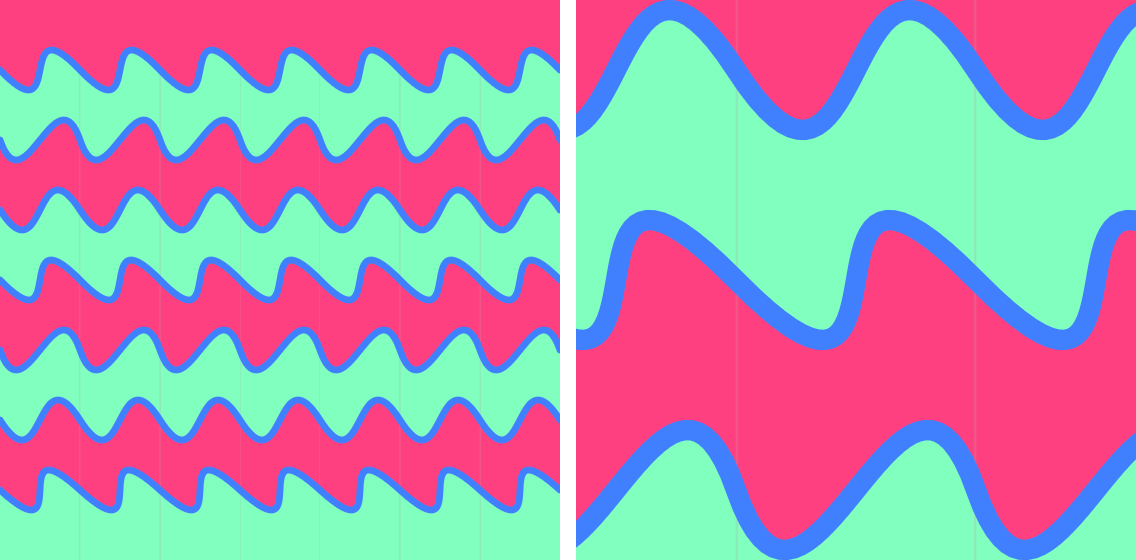
Left: the whole. Right: its middle third, enlarged.
Reproduce this pattern procedurally as a Shadertoy shader.

```glsl
// Seven stacked rows of outlined waves, alternating two fills. Each wave is a
// repeated S-shaped cubic Bezier whose lean differs per row; the outline is a
// distance to the curve, and faint hairline seams show where columns abut.

const vec3 PINK = vec3(1.0, 0.25, 0.5);
const vec3 MINT = vec3(0.5, 1.0, 0.75);
const vec3 BLUE = vec3(0.25, 0.5, 1.0);

const float COLUMNS = 7.0;
const int ROWS = 7;
const float HANDLE_HEIGHT = 0.866;   // control point height, in cell widths
const float LINE_WIDTH = 0.085;      // in cell widths
const float SEAM_GRID = 768.0;       // seams are one step of this grid wide
const int SEGMENTS = 36;

// Horizontal reach of the Bezier handles, top row first: larger leans more.
const float REACH[ROWS] = float[](0.83, 0.30, 0.56, 0.85, 0.30, 0.55, 0.955);

// Point on one wave from (0,0) to (1,0), trough first.
vec2 wavePoint(float t, float reach) {
    float s = 1.0 - t;
    float x = 3.0 * t * s * (s * reach + t * (1.0 - reach)) + t * t * t;
    return vec2(x, -3.0 * HANDLE_HEIGHT * t * s * (s - t));
}

// Height of the wave at x, found by bisection since x(t) is monotonic.
float waveHeight(float x, float reach) {
    float lo = 0.0, hi = 1.0;
    for (int i = 0; i < 18; i++) {
        float mid = 0.5 * (lo + hi);
        if (wavePoint(mid, reach).x < x) lo = mid; else hi = mid;
    }
    return wavePoint(0.5 * (lo + hi), reach).y;
}

float segmentDistance(vec2 p, vec2 a, vec2 b) {
    vec2 ab = b - a;
    return length(p - a - ab * clamp(dot(p - a, ab) / dot(ab, ab), 0.0, 1.0));
}

// Distance to the row's curve, which ends in round caps at the canvas sides.
float waveDistance(vec2 p, float reach) {
    float nearest = 1e3;
    float cell = floor(p.x);
    for (float n = -1.0; n <= 1.0; n++) {
        float column = cell + n;
        if (column < 0.0 || column >= COLUMNS) continue;
        vec2 q = p - vec2(column, 0.0);
        vec2 a = vec2(0.0);
        for (int i = 1; i <= SEGMENTS; i++) {
            vec2 b = wavePoint(float(i) / float(SEGMENTS), reach);
            nearest = min(nearest, segmentDistance(q, a, b));
            a = b;
        }
    }
    return nearest;
}

// Share of the layer beneath that leaks through at a column boundary.
float seamLeak(float x, float pixel) {
    float k = round(x * COLUMNS);
    if (k < 1.0 || k >= COLUMNS) return 0.0;
    float edge = k * SEAM_GRID / COLUMNS;
    float left = floor(edge) / SEAM_GRID;
    float right = left + 1.0 / SEAM_GRID;
    float overlap = min(right, x + 0.5 * pixel) - max(left, x - 0.5 * pixel);
    float f = fract(edge);
    return f * (1.0 - f) * max(overlap, 0.0) / pixel;
}

void mainImage(out vec4 fragColor, in vec2 fragCoord) {
    vec2 uv = fragCoord / iResolution.xy;

    // Nearest row, counted from the top, and position in cell widths
    float spacing = 1.0 / float(ROWS + 1);
    float row = clamp(round((1.0 - uv.y) / spacing), 1.0, float(ROWS));
    float reach = REACH[int(row) - 1];
    vec2 p = vec2(uv.x, uv.y - 1.0 + row * spacing) * COLUMNS;

    // Fill alternates with the number of waves above this point
    float layer = row - step(waveHeight(fract(p.x), reach), p.y);
    bool isMint = mod(layer, 2.0) > 0.5;
    vec3 color = isMint ? MINT : PINK;
    vec3 beneath = isMint ? PINK : MINT;
    if (layer > 0.5) color = mix(color, beneath, seamLeak(uv.x, 1.0 / iResolution.x));

    // Outline, smoothed over one pixel
    float pixel = COLUMNS / min(iResolution.x, iResolution.y);
    float d = waveDistance(p, reach) - 0.5 * LINE_WIDTH;
    color = mix(color, BLUE, clamp(0.5 - d / pixel, 0.0, 1.0));

    fragColor = vec4(color, 1.0);
}
```
